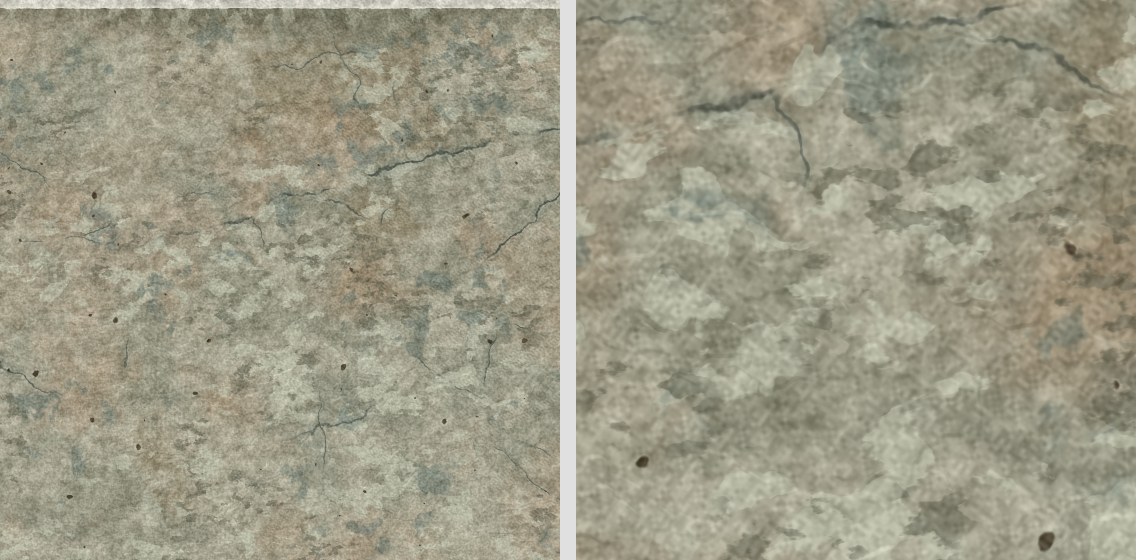
Left: the whole. Right: its middle third, enlarged.
Give the GLSL for this texture, as a Shadertoy shader.

```glsl
// Weathered plaster wall: mottled ochre and grey-green, cracked, flaking, under a pale stone ledge.
const vec3 SAND  = vec3(0.63, 0.605, 0.52);
const vec3 PALE  = vec3(0.67, 0.66, 0.58);
const vec3 UMBER = vec3(0.57, 0.535, 0.44);
const vec3 SAGE  = vec3(0.58, 0.59, 0.52);
const vec3 PEACH = vec3(0.69, 0.59, 0.49);
const vec3 SOOT  = vec3(0.44, 0.44, 0.365);
const vec3 CHALK = vec3(0.74, 0.75, 0.67);
const vec3 TEAL  = vec3(0.38, 0.44, 0.41);
const vec3 CRACK = vec3(0.27, 0.29, 0.25);
const vec3 PIT   = vec3(0.23, 0.19, 0.13);
const vec3 LEDGE = vec3(0.79, 0.78, 0.74);
const float LEDGE_Y = 0.985;
const float CRACK_WIDTH = 0.0026;
const float GRAIN = 0.20;
const float RELIEF = 0.15;
const int SMALL_CRACKS = 22;

float hash(vec2 p) {
    return fract(sin(dot(p, vec2(127.1, 311.7))) * 43758.5453);
}

float noise(vec2 p) {
    vec2 i = floor(p), f = fract(p);
    f = f * f * (3.0 - 2.0 * f);
    return mix(mix(hash(i), hash(i + vec2(1, 0)), f.x),
               mix(hash(i + vec2(0, 1)), hash(i + vec2(1, 1)), f.x), f.y);
}

float fbm(vec2 p) {
    float sum = 0.0, amp = 0.516;
    for (int i = 0; i < 5; i++) {
        sum += amp * noise(p);
        p = mat2(1.6, 1.2, -1.2, 1.6) * p + 17.3;
        amp *= 0.5;
    }
    return sum;
}

// Stepped skins of plaster plus trowel ripples
float height(vec2 p) {
    float n = fbm(p * vec2(10.0, 14.0) + 3.0);
    float skins = smoothstep(0.40, 0.42, n) + smoothstep(0.52, 0.54, n) + smoothstep(0.63, 0.65, n);
    return 0.35 * skins + 0.8 * fbm(p * vec2(38.0, 85.0));
}

// x: dark core, y: soft stain around it
vec2 crack(vec2 p, vec2 a, vec2 b, float width) {
    vec2 ab = b - a;
    float t = clamp(dot(p - a, ab) / dot(ab, ab), 0.0, 1.0);
    float d = length(p - a - ab * t);
    float taper = 1.0 - 0.8 * smoothstep(0.5, 1.0, abs(2.0 * t - 1.0));
    return taper * vec2(1.0 - smoothstep(0.2 * width, width, d), exp(-d / (2.5 * width)));
}

vec2 allCracks(vec2 p) {
    vec2 c = crack(p, vec2(0.22, 0.55), vec2(1.2, 0.85), CRACK_WIDTH * 1.2);
    c = max(c, crack(p, vec2(1.06, 0.74), vec2(0.84, 0.52), CRACK_WIDTH));
    for (int i = 0; i < SMALL_CRACKS; i++) {
        float k = float(i);
        vec2 mid = vec2(hash(vec2(k, 1.7)), 0.95 * hash(vec2(k, 5.3)));
        float angle = 2.0 * (hash(vec2(k, 9.1)) - 0.5) + (mod(k, 3.0) < 1.0 ? 1.5 : 0.0);
        vec2 arm = vec2(cos(angle), sin(angle)) * mix(0.03, 0.10, hash(vec2(k, 3.9)));
        c = max(c, 0.7 * crack(p, mid - arm, mid + arm, CRACK_WIDTH * 0.85));
    }
    return c;
}

void mainImage(out vec4 fragColor, in vec2 fragCoord) {
    vec2 p = fragCoord / iResolution.y;
    vec2 bend = vec2(fbm(p * 6.0), fbm(p * 6.0 + 41.0)) - 0.5;
    vec2 jag = vec2(fbm(p * 28.0 + 7.0), fbm(p * 28.0 + 53.0)) - 0.5;
    vec2 q = p + 0.05 * bend + 0.03 * jag;
    float low = 0.55 - p.y;
    float broad = fbm(p * 3.5 + 8.0);
    float fine = fbm(p * 65.0);

    // Mottled base, browner above and greener below
    vec3 col = mix(UMBER, SAND, smoothstep(0.30, 0.54, broad + 0.25 * low));
    col = mix(col, SAGE, 0.75 * smoothstep(0.44, 0.60, fbm(q * 6.0 + 60.0) + 0.12 * low));
    col = mix(col, PALE, 0.75 * smoothstep(0.46, 0.58, fbm(q * 14.0 + 21.0) + 0.14 * low));
    float blush = smoothstep(0.50, 0.68, fbm(q * 7.0 + 90.0));
    blush = max(blush, smoothstep(0.14, 0.02, length((q - vec2(0.63, 0.48)) * vec2(1.0, 1.7))));
    col = mix(col, PEACH, 0.33 * blush) + 0.22 * (fine - 0.5);

    // Small chalky flakes, teal stains and dark scuffs
    float flake = smoothstep(0.56, 0.62, fbm(q * vec2(27.0, 42.0) + 33.0));
    flake *= smoothstep(0.44, 0.60, fbm(p * 6.0 + 12.0) + 0.2 * low);
    col = mix(col, CHALK, 0.7 * flake);
    float stain = smoothstep(0.54, 0.66, fbm(q * 32.0 + 71.0)) * smoothstep(0.50, 0.62, fbm(p * 8.0 + 27.0));
    col = mix(col, TEAL, 0.5 * stain);
    float scuff = smoothstep(0.57, 0.65, fbm(p * vec2(50.0, 80.0) + 19.0));
    col = mix(col, SOOT * 0.9, 0.55 * scuff * smoothstep(0.50, 0.64, fbm(p * 9.0 + 77.0)));

    // Side light on the raised skins
    col += RELIEF * (height(p) - height(p + vec2(-0.0015, 0.0025)));

    // Shallow round scars
    for (int i = 0; i < 3; i++) {
        float k = float(i);
        float d = length(q - vec2(0.65 + 0.08 * k, 0.73)) - mix(0.014, 0.03, hash(vec2(k, 6.4)));
        col = mix(col, SOOT, 0.55 * smoothstep(0.004, 0.001, abs(d)) * smoothstep(0.35, 0.55, fine));
    }

    // Broken cracks with stained flanks and a lit lower lip
    float broken = smoothstep(0.30, 0.50, fbm(p * 22.0 + 5.0));
    vec2 c = broken * allCracks(q);
    col = mix(col, CHALK, 0.4 * broken * allCracks(q + vec2(-0.001, 0.004)).x);
    col = mix(mix(col, TEAL, 0.35 * c.y), CRACK, 0.75 * c.x);

    // Sparse ragged pits
    vec2 cell = floor(p * 22.0);
    vec2 local = fract(p * 22.0) - 0.3 - 0.4 * vec2(hash(cell), hash(cell + 7.0));
    float size = mix(0.03, 0.12, pow(hash(cell + 3.0), 3.0));
    float hole = length(local + 0.5 * jag) - size;
    col = mix(col, PIT, 0.8 * smoothstep(0.03, -0.03, hole) * step(0.87, hash(cell + 13.0)));

    // Soot and pale drips under a stone ledge with a bright arris
    float drop = LEDGE_Y - p.y;
    col = mix(col, SOOT + 0.25 * (fine - 0.5), 0.75 * smoothstep(0.08, 0.005, drop + 0.15 * (broad - 0.5)));
    float drip = smoothstep(0.56, 0.65, fbm(p * vec2(50.0, 30.0) + 15.0));
    col = mix(col, CHALK, 0.5 * drip * smoothstep(0.05, 0.01, drop));
    float edge = 0.004 * (fine - 0.5) - drop;
    vec3 stone = mix(LEDGE + 0.4 * (fine - 0.5), vec3(0.86, 0.85, 0.79), 0.8 * smoothstep(0.005, 0.001, edge));
    col = mix(col, stone, smoothstep(-0.001, 0.001, edge));

    // Sandy grain
    vec2 g = mat2(0.8, 0.6, -0.6, 0.8) * p;
    float grain = 0.65 * noise(g * 370.0) + 0.35 * noise(g.yx * 190.0 + 9.0) - 0.5;
    fragColor = vec4(clamp(col + GRAIN * grain, 0.0, 1.0), 1.0);
}
```
